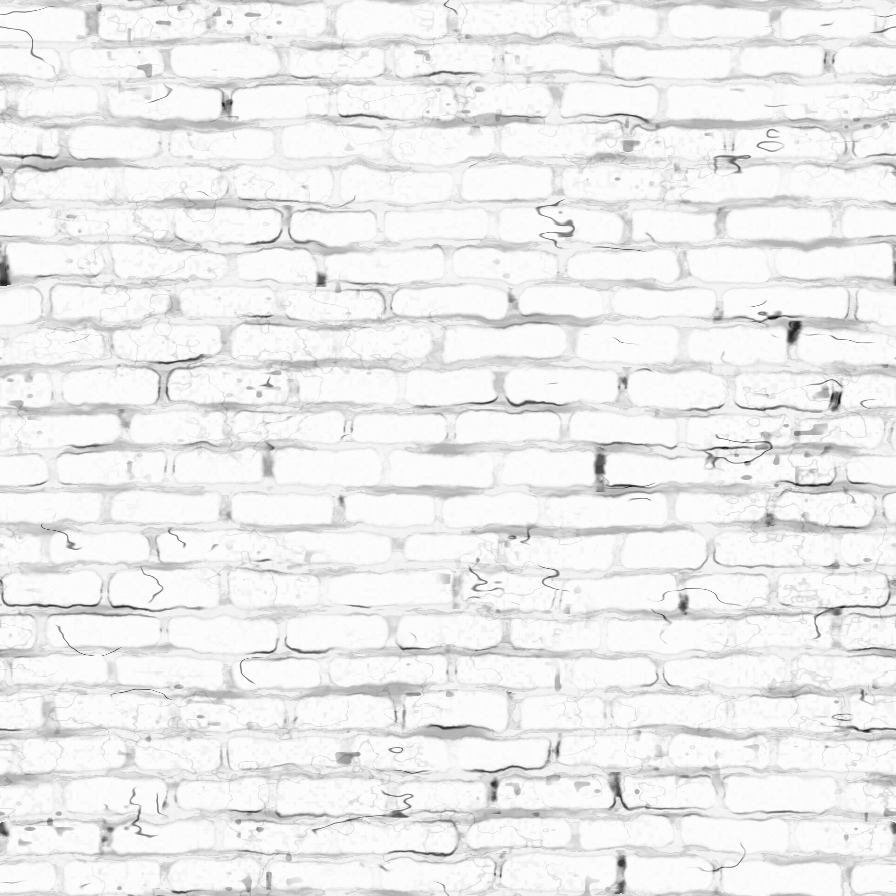
This texture map is drawn by a WebGL 1 fragment shader. Its source:

```glsl
precision highp float;
uniform vec2 u_resolution;

float hash(vec2 p) {
  vec3 q = fract(vec3(p.xyx) * 0.1031);
  q += dot(q, q.yzx + 33.33);
  return fract((q.x + q.y) * q.z);
}

// Value noise that wraps after the given number of cells
float noise(vec2 uv, vec2 cells, float seed) {
  vec2 p = uv * cells;
  vec2 i = floor(p);
  vec2 f = fract(p);
  f = f * f * (3.0 - 2.0 * f);
  vec2 a = mod(i, cells) + seed;
  vec2 b = mod(i + 1.0, cells) + seed;
  return mix(mix(hash(a), hash(vec2(b.x, a.y)), f.x),
             mix(hash(vec2(a.x, b.y)), hash(b), f.x), f.y);
}

float fbm(vec2 uv, vec2 cells, float seed) {
  float sum = 0.0;
  float weight = 0.5;
  for (int k = 0; k < 4; k++) {
    sum += weight * noise(uv, cells, seed + float(k) * 19.0);
    cells *= 2.0;
    weight *= 0.5;
  }
  return sum / 0.9375;
}

// Soft line where the value crosses zero
float line(float value, float width) {
  return 1.0 - smoothstep(0.0, width, abs(value));
}

// x: distance to head joint, y: signed height above bed joint, z: joint hash
vec3 brickJoints(vec2 uv, vec2 count) {
  vec2 g = uv * count;
  float bed = floor(g.y + 0.5);
  float rise = g.y - bed - 0.1 * (hash(vec2(mod(bed, count.y), 5.0)) - 0.5);
  float row = mod(bed + step(0.0, rise) - 1.0, count.y);
  float x = g.x + 0.5 * mod(row + 1.0, 2.0) + 0.12 * (hash(vec2(row, 17.0)) - 0.5);
  float head = floor(x + 0.5);
  vec2 id = vec2(mod(head, count.x), row);
  float run = x - head - 0.22 * (hash(id + 40.0) - 0.5);
  return vec3(abs(run) / count.x, rise / count.y, hash(id + 70.0));
}

float roundedDistance(vec2 d, float radius) {
  return radius - length(max(radius - d, 0.0));
}

// Streaked mortar with thin dark brick edges
float mortarInk(vec2 uv, vec3 joint, float halfWidth) {
  float d = roundedDistance(vec2(joint.x, abs(joint.y)), 0.016);
  float inBed = 1.0 - smoothstep(0.004, 0.010, abs(joint.y));
  float strength = mix(mix(0.25, 1.0, joint.z), 1.0, inBed);
  float mortar = 1.0 - smoothstep(halfWidth * 0.5, halfWidth * 1.7, d);
  float streak = fbm(uv, vec2(16.0, 96.0), 31.0);
  float rough = fbm(uv, vec2(64.0), 47.0);
  float body = mix(rough, streak, inBed);
  float ink = mortar * (0.035 + 0.24 * smoothstep(0.42, 0.8, body)
            + 0.10 * line(body - 0.5, 0.035));
  float deep = smoothstep(0.58, 0.76, fbm(uv, vec2(10.0, 44.0), 61.0));
  float shade = mix(0.45, 1.0, step(0.0, joint.y));
  ink += line(d - halfWidth * 0.8, 0.0024) * (0.05 + 0.55 * deep * shade);
  return ink * strength;
}

// Dark crumbled spots at some brick ends
float blotInk(vec2 uv, vec3 joint) {
  float near = 1.0 - smoothstep(0.002, 0.009, joint.x);
  float chosen = smoothstep(0.6, 0.85, joint.z);
  return 0.6 * near * chosen * smoothstep(0.54, 0.72, fbm(uv, vec2(30.0, 40.0), 83.0));
}

// Wrinkled paint, pits, cracks and grain
float surfaceInk(vec2 uv) {
  float worn = smoothstep(0.42, 0.65, fbm(uv, vec2(7.0, 11.0), 97.0));
  float wrinkle = line(fbm(uv, vec2(22.0, 34.0), 103.0) - 0.5, 0.022);
  float pitArea = smoothstep(0.48, 0.66, fbm(uv, vec2(18.0, 24.0), 113.0));
  float pit = smoothstep(0.78, 0.9, noise(uv, vec2(90.0, 120.0), 127.0));
  float crackArea = smoothstep(0.6, 0.7, fbm(uv, vec2(13.0, 20.0), 131.0));
  float crack = line(fbm(uv, vec2(9.0, 20.0), 139.0) - 0.5, 0.014);
  float grain = smoothstep(0.5, 0.95, noise(uv, vec2(240.0), 149.0));
  return 0.11 * wrinkle * worn + 0.3 * pit * pitArea * worn
       + 0.5 * crack * crackArea + grain * (0.012 + 0.03 * worn);
}

void main() {
  vec2 uv = gl_FragCoord.xy / u_resolution;

  // Uneven hand-laid courses
  vec2 sway = vec2(fbm(uv, vec2(6.0, 12.0), 3.0), fbm(uv, vec2(8.0, 14.0), 11.0)) - 0.5;
  vec2 chip = vec2(fbm(uv, vec2(44.0), 17.0), fbm(uv, vec2(40.0, 48.0), 23.0)) - 0.5;
  vec2 bent = uv + 0.018 * sway + 0.010 * chip;

  vec3 joint = brickJoints(bent, vec2(8.0, 22.0));
  float halfWidth = 0.0035 + 0.004 * fbm(uv, vec2(12.0, 22.0), 29.0);

  float ink = mortarInk(bent, joint, halfWidth) + blotInk(uv, joint) + surfaceInk(uv);
  gl_FragColor = vec4(vec3(clamp(0.99 - ink, 0.12, 1.0)), 1.0);
}
```
